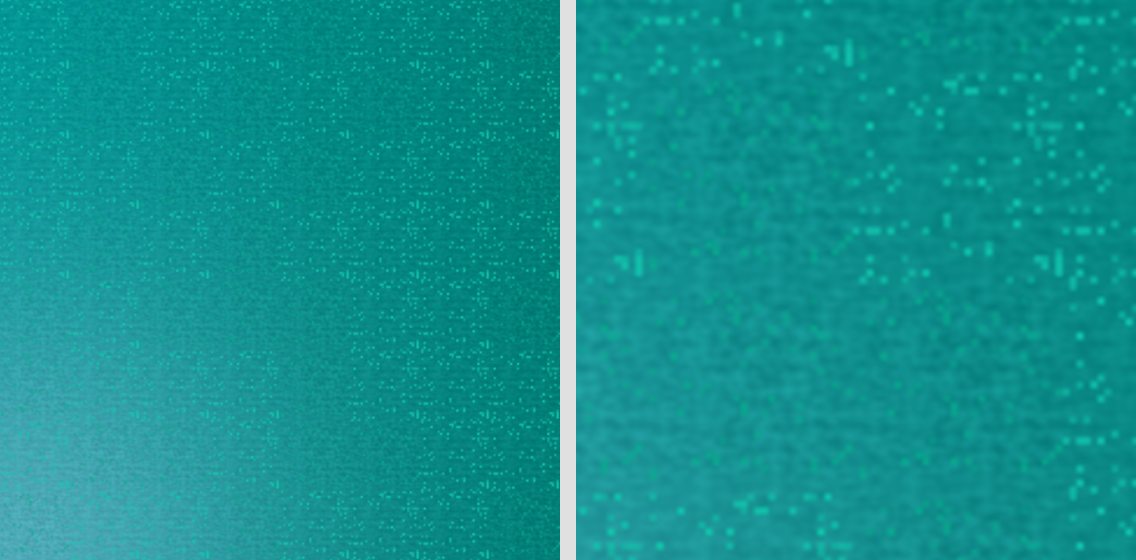
Left: the whole. Right: its middle third, enlarged.
Give the GLSL for this texture, as a WebGL 1 fragment shader.

```glsl
precision highp float;

uniform vec2 u_resolution;

const vec3 LEFT_TEAL = vec3(0.005, 0.580, 0.580);
const vec3 RIGHT_TEAL = vec3(0.000, 0.490, 0.460);
const vec3 HAZE = vec3(0.360, 0.680, 0.740);
const vec3 GLINT = vec3(0.060, 0.780, 0.680);
const vec3 GREEN_GLINT = vec3(0.020, 0.690, 0.560);

const float TILES = 8.0;            // repeating tiles across the canvas
const float CELLS = 30.0;           // speck cells across one tile
const float HAZE_STRENGTH = 0.85;
const float HAZE_FALLOFF = 3.6;
const vec2 STREAK_FREQ = vec2(6.0, 18.0);
const vec2 MOTTLE_FREQ = vec2(17.0, 20.0);
const vec2 CLUSTER_FREQ = vec2(4.0, 7.0);
const float STREAK_AMOUNT = 0.055;
const float MOTTLE_AMOUNT = 0.065;
const float SPECK_DENSITY = 0.075;
const float CLUSTERING = 0.30;

float hash(vec2 p) {
  vec3 q = fract(vec3(p.xyx) * 0.1031);
  q += dot(q, q.yzx + 33.33);
  return fract((q.x + q.y) * q.z);
}

vec2 gradient(vec2 lattice, vec2 period, float seed) {
  float angle = 6.2832 * hash(mod(lattice, period) + seed);
  return vec2(cos(angle), sin(angle));
}

// Gradient noise that repeats once per period
float gradientNoise(vec2 p, vec2 period, float seed) {
  vec2 i = floor(p);
  vec2 f = p - i;
  vec2 w = f * f * f * (f * (f * 6.0 - 15.0) + 10.0);
  vec2 e = vec2(1.0, 0.0);
  float a = dot(gradient(i, period, seed), f);
  float b = dot(gradient(i + e.xy, period, seed), f - e.xy);
  float c = dot(gradient(i + e.yx, period, seed), f - e.yx);
  float d = dot(gradient(i + e.xx, period, seed), f - e.xx);
  return mix(mix(a, b, w.x), mix(c, d, w.x), w.y);
}

// 0 for a bright, clustered tile; 1 for a mottled one
float tileKind(vec2 tile) {
  return step(0.5, hash(tile + 71.0));
}

// Glint strength of one cell: x is bright, y is green
vec2 speck(vec2 cell) {
  float kind = tileKind(floor((cell + 0.5) / CELLS));
  vec2 local = mod(cell, CELLS);
  float seed = 13.0 + 40.0 * kind;
  float cluster = gradientNoise(local / CELLS * CLUSTER_FREQ, CLUSTER_FREQ, seed);
  float density = SPECK_DENSITY + CLUSTERING * mix(1.0, 0.3, kind) * cluster;
  float lit = step(hash(local + seed), density);
  float strength = lit * mix(0.45, 1.0, hash(local + seed + 101.0));
  return strength * vec2(1.0 - kind, 0.75 * kind);
}

// Specks blended between cell centres, so neighbours join into dashes
vec2 softSpecks(vec2 p) {
  vec2 i = floor(p);
  vec2 w = smoothstep(0.0, 1.0, p - i);
  vec2 low = mix(speck(i), speck(i + vec2(1.0, 0.0)), w.x);
  vec2 high = mix(speck(i + vec2(0.0, 1.0)), speck(i + 1.0), w.x);
  return mix(low, high, w.y);
}

void main() {
  vec2 uv = gl_FragCoord.xy / u_resolution;
  vec2 tiled = uv * TILES;

  // Broad gradient with a pale haze in the lower left
  vec3 color = mix(LEFT_TEAL, RIGHT_TEAL, uv.x);
  float haze = HAZE_STRENGTH * exp(-HAZE_FALLOFF * dot(uv, uv));
  color = mix(color, HAZE, haze);

  // Flat streaks everywhere, finer mottling in some tiles
  float streak = gradientNoise(tiled * STREAK_FREQ, STREAK_FREQ, 5.0);
  float mottle = gradientNoise(tiled * MOTTLE_FREQ, MOTTLE_FREQ, 29.0);
  vec2 inset = 0.5 - abs(fract(tiled) - 0.5);
  float inside = smoothstep(0.0, 0.12, min(inset.x, inset.y));
  float mottling = mix(0.6, 1.0, tileKind(floor(tiled)) * inside);
  float grain = STREAK_AMOUNT * streak + MOTTLE_AMOUNT * mottling * mottle;
  color += grain * vec3(0.5, 1.0, 0.9);

  // Glints
  vec2 glints = softSpecks(tiled * CELLS);
  color = mix(color, GREEN_GLINT, glints.y);
  color = mix(color, GLINT, glints.x);

  gl_FragColor = vec4(clamp(color, 0.0, 1.0), 1.0);
}
```
